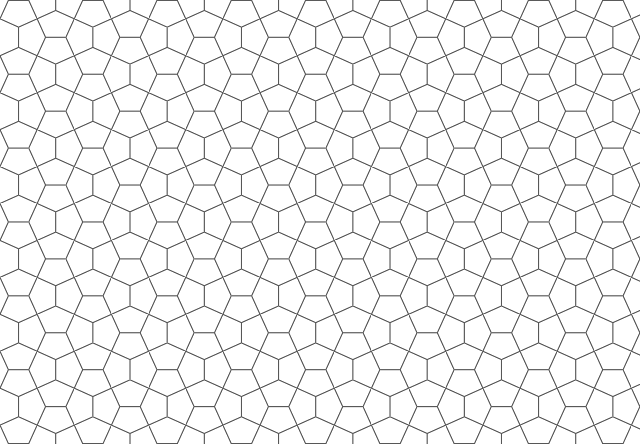
A WebGL 1 fragment shader for this pattern:

```glsl
precision highp float;
uniform vec2 u_resolution;

#define CELLS vec2(17.23, 12.02)  // cells across and down
#define BASE_SHIFT 0.011          // lowest row of bars, in cells
#define BAR_HALF 0.274            // half length of the short bars
#define LINE_WIDTH 0.0224         // in cells
#define SOFTNESS 1.13             // smoothing filter, in pixels
#define PAPER vec3(1.0)
#define INK vec3(0.1)

float segmentDistance(vec2 p, vec2 a, vec2 b) {
  vec2 ab = b - a;
  float t = clamp(dot(p - a, ab) / dot(ab, ab), 0.0, 1.0);
  return length(p - a - t * ab);
}

// Distance to the edges of a Cairo pentagon tiling
float cairoDistance(vec2 p) {
  vec2 cell = floor(p);
  vec2 q = p - cell - 0.5;
  // Bars lie flat and upright in turn, like a checkerboard
  if (mod(cell.x + cell.y, 2.0) > 0.5) q = q.yx;
  q = abs(q);
  vec2 barEnd = vec2(BAR_HALF, 0.0);
  float bar = segmentDistance(q, vec2(0.0), barEnd);
  float arm = segmentDistance(q, barEnd, vec2(0.5));
  return min(bar, arm);
}

void main() {
  vec2 p = gl_FragCoord.xy / u_resolution * CELLS;
  p.y += 0.5 - BASE_SHIFT;

  // Box-filtered coverage, stable for lines thinner than a pixel
  float filterWidth = SOFTNESS * CELLS.y / u_resolution.y;
  float reach = 0.5 * (LINE_WIDTH + filterWidth);
  float peak = min(1.0, LINE_WIDTH / filterWidth);
  float coverage = clamp((reach - cairoDistance(p)) / filterWidth, 0.0, peak);

  gl_FragColor = vec4(mix(PAPER, INK, coverage), 1.0);
}
```
